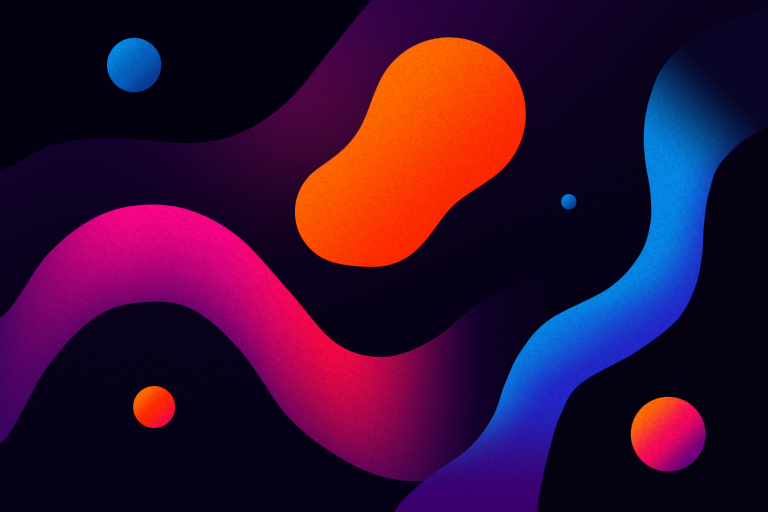
Reproduce this background procedurally as a Shadertoy shader.

```glsl
// Flowing neon ribbons, a molten blob and small discs on a dark night field.
// Ribbon edges are smooth splines over evenly spaced knots; the blob is a
// smooth union of circles; gaussian glows and fine hash grain finish it.

const float ASPECT = 1.5;
const int SPANS = 16;
const float GRAIN_CELLS = 342.0;
const float GRAIN_AMOUNT = 0.10;
const float BLOB_BLEND = 0.13;

const vec3 NIGHT     = vec3(0.012, 0.004, 0.060);
const vec3 DEEP      = vec3(0.022, 0.003, 0.088);
const vec3 PLUM      = vec3(0.050, 0.000, 0.085);
const vec3 MAROON    = vec3(0.210, 0.015, 0.070);
const vec3 GRAPE     = vec3(0.100, 0.000, 0.110);
const vec3 VIOLET    = vec3(0.180, 0.010, 0.370);
const vec3 DUSK      = vec3(0.070, 0.000, 0.165);
const vec3 MAGENTA   = vec3(0.970, 0.015, 0.520);
const vec3 CRIMSON   = vec3(0.950, 0.030, 0.260);
const vec3 AMBER     = vec3(1.000, 0.420, 0.000);
const vec3 VERMILION = vec3(1.000, 0.150, 0.005);
const vec3 AZURE     = vec3(0.020, 0.520, 0.880);
const vec3 INDIGO    = vec3(0.130, 0.150, 0.780);
const vec3 NAVY      = vec3(0.030, 0.015, 0.145);
const vec3 COBALT    = vec3(0.030, 0.220, 0.580);
const vec3 ORCHID    = vec3(0.420, 0.000, 0.500);

// Edge heights from left to right
const float BACK_EDGE[17] = float[17](0.668, 0.713, 0.730, 0.727, 0.721, 0.740,
    0.803, 0.916, 1.027, 1.1, 1.1, 1.1, 1.1, 1.1, 1.1, 1.1, 1.1);
const float PINK_TOP[17] = float[17](0.379, 0.504, 0.576, 0.600, 0.588, 0.535,
    0.434, 0.330, 0.303, 0.336, 0.408, 0.451, 0.459, 0.45, 0.45, 0.45, 0.45);
const float PINK_BASE[17] = float[17](0.133, 0.285, 0.381, 0.410, 0.396, 0.316,
    0.186, 0.111, 0.068, 0.061, 0.082, 0.14, 0.2, 0.2, 0.2, 0.2, 0.2);
// Edge positions from bottom to top
const float BLUE_LEFT[17] = float[17](0.770, 0.830, 0.916, 0.963, 0.986, 1.016,
    1.072, 1.189, 1.248, 1.270, 1.270, 1.260, 1.258, 1.270, 1.299, 1.371, 1.523);
const float BLUE_RIGHT[17] = float[17](1.049, 1.059, 1.074, 1.094, 1.133, 1.242,
    1.322, 1.357, 1.371, 1.375, 1.385, 1.412, 1.496, 1.70, 1.8, 1.8, 1.8);

// Cubic spline through the knots, t from 0 to 1
float spline(in float knots[17], float t) {
    float s = clamp(t, 0.0, 1.0) * float(SPANS);
    int i = min(int(s), SPANS - 1);
    float f = s - float(i);
    float a = knots[max(i - 1, 0)], b = knots[i];
    float c = knots[i + 1], d = knots[min(i + 2, SPANS)];
    return b + 0.5 * f * (c - a + f * (2.0 * a - 5.0 * b + 4.0 * c - d
         + f * (3.0 * (b - c) + d - a)));
}

// Antialiased coverage, inside where d is positive
float cover(float d) {
    return clamp(d / max(fwidth(d), 1e-5) + 0.5, 0.0, 1.0);
}

float smoothUnion(float a, float b, float k) {
    float h = max(k - abs(a - b), 0.0);
    return min(a, b) - h * h / (4.0 * k);
}

float circle(vec2 p, vec2 center, float radius) {
    return length(p - center) - radius;
}

float glow(vec2 p, vec2 center, vec2 size) {
    vec2 q = (p - center) / size;
    return exp(-dot(q, q));
}

float hash(vec2 p) {
    return fract(sin(dot(p, vec2(12.9898, 78.233))) * 43758.5453);
}

// Disc shaded diagonally from upper left through middle to lower right
void disc(inout vec3 col, vec2 p, vec2 center, float radius, vec3 a, vec3 b, vec3 c) {
    vec2 q = (p - center) / radius;
    float t = 0.5 + 0.36 * (q.x - q.y);
    vec3 shade = mix(mix(a, b, smoothstep(0.0, 0.55, t)), c, smoothstep(0.5, 1.0, t));
    col = mix(col, shade, cover(-circle(p, center, radius)));
}

void mainImage(out vec4 fragColor, in vec2 fragCoord) {
    vec2 p = fragCoord / iResolution.y;
    float along = p.x / ASPECT;

    // Dim back wave with maroon and grape glows
    float depth = spline(BACK_EDGE, along) - p.y;
    vec3 wave = DEEP + PLUM * exp(-5.0 * max(depth, 0.0)) * (1.0 - smoothstep(1.1, 1.5, p.x) * 0.5)
              + MAROON * glow(p, vec2(0.60, 0.79), vec2(0.21, 0.19))
              + GRAPE * glow(p, vec2(0.80, 1.0), vec2(0.28, 0.24));
    float right = spline(BLUE_RIGHT, p.y);
    wave = mix(wave, NIGHT, 0.8 * smoothstep(0.0, 0.02, p.x - right));
    vec3 col = mix(NIGHT, wave, cover(depth));

    // Pink ribbon, fading into dusk on the right
    float top = spline(PINK_TOP, along), base = spline(PINK_BASE, along);
    float v = clamp((top - p.y) / (top - base), 0.0, 1.0);
    float heat = smoothstep(-0.08, 0.26, p.x) * (1.0 - smoothstep(0.64, 0.95, p.x));
    vec3 violet = mix(VIOLET, DUSK, smoothstep(0.70, 1.0, p.x));
    vec3 hot = mix(MAGENTA, CRIMSON, smoothstep(0.40, 0.66, p.x));
    vec3 pink = mix(violet, hot, heat * (1.0 - 0.68 * pow(v, 1.5)));
    float pinkMask = cover(top - p.y) * cover(p.y - base);
    col = mix(col, pink, pinkMask * (1.0 - smoothstep(0.88, 1.10, p.x)));

    // Blue ribbon: azure to indigo, violet foot, navy top
    float left = spline(BLUE_LEFT, p.y);
    float u = (p.x - left) / (right - left);
    vec3 blue = mix(AZURE, INDIGO, smoothstep(0.0, 1.0, 0.9 * u + 1.6 * (0.42 - p.y)));
    blue = mix(blue, vec3(0.23, 0.0, 0.43), 1.0 - smoothstep(0.02, 0.24, p.y));
    blue = mix(blue, NAVY, smoothstep(0.97, 1.27, p.x + p.y - 1.0));
    col = mix(col, blue, cover(p.x - left) * cover(right - p.x));

    // Molten blob
    float blob = smoothUnion(circle(p, vec2(0.678, 0.586), 0.102),
                             circle(p, vec2(0.732, 0.596), 0.117), 0.02);
    blob = smoothUnion(blob, circle(p, vec2(0.877, 0.777), 0.150), BLOB_BLEND);
    vec3 lava = mix(AMBER, VERMILION, smoothstep(0.88, 1.32, p.x + 1.0 - p.y));
    col = mix(col, lava, cover(-blob));

    // Discs
    disc(col, p, vec2(0.262, 0.873), 0.053, AZURE, mix(AZURE, COBALT, 0.5), COBALT);
    disc(col, p, vec2(1.111, 0.606), 0.015, AZURE, mix(AZURE, COBALT, 0.5), COBALT);
    disc(col, p, vec2(0.301, 0.205), 0.041, AMBER, VERMILION, CRIMSON);
    disc(col, p, vec2(1.305, 0.152), 0.073, AMBER, CRIMSON + vec3(0.0, 0.0, 0.1), ORCHID);

    // Film grain
    col *= 1.0 + GRAIN_AMOUNT * (hash(floor(p * GRAIN_CELLS)) - 0.5);
    fragColor = vec4(clamp(col, 0.0, 1.0), 1.0);
}
```
